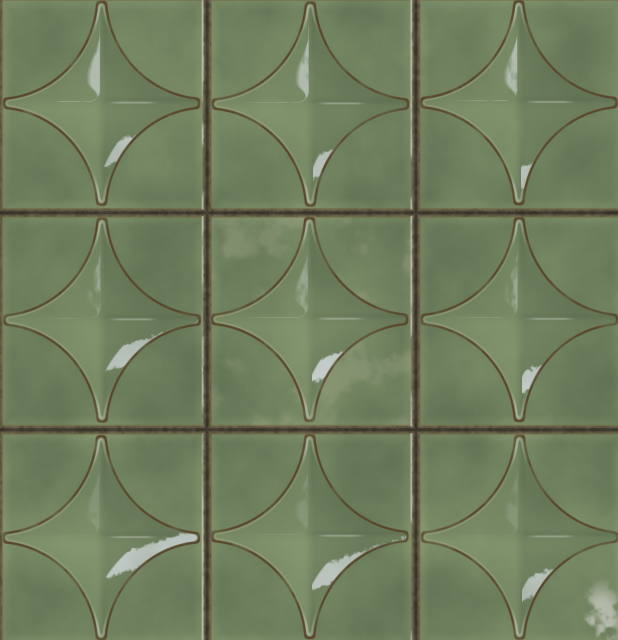
Reproduce this pattern procedurally as a WebGL 1 fragment shader.

```glsl
precision highp float;
// Three by three glazed green tiles, each with a raised four-pointed star.
// Corner circles cut the star as a distance field; its quadrants are shaded as
// facets, with glossy reflections, worn brown rims and grout laid on top.
uniform vec2 u_resolution;

float hash(vec2 p) {
  vec3 q = fract(p.xyx * 0.1031);
  q += dot(q, q.yzx + 33.33);
  return fract((q.x + q.y) * q.z);
}

float noise(vec2 p) {
  vec2 i = floor(p), f = fract(p);
  f = f * f * (3.0 - 2.0 * f);
  return mix(mix(hash(i), hash(i + vec2(1, 0)), f.x),
             mix(hash(i + vec2(0, 1)), hash(i + vec2(1, 1)), f.x), f.y);
}

float fbm(vec2 p) {
  float sum = 0.0, amp = 0.5;
  for (int i = 0; i < 4; i++) {
    sum += amp * noise(p);
    p = p * 2.03 + 17.3;
    amp *= 0.5;
  }
  return sum / 0.9375;
}

// 1 within halfWidth of zero, falling to 0 over soft
float band(float x, float halfWidth, float soft) {
  return 1.0 - smoothstep(halfWidth - soft * 0.5, halfWidth + soft, abs(x));
}

// Negative inside the star; blunt tips reach 0.468 from the centre
float starDistance(vec2 q) {
  vec2 a = abs(q);
  float arc = 0.48 - length(0.5 - a);
  float cap = max(a.x, a.y) - 0.468;
  float h = max(0.02 - abs(arc - cap), 0.0) / 0.02;
  return max(arc, cap) + h * h * 0.005;
}

void main() {
  // Tile coordinates: id counts columns rightwards and rows downwards
  vec2 uv = gl_FragCoord.xy / u_resolution;
  vec2 t = vec2(uv.x * 2.96 + 0.008, (1.0 - uv.y) * 2.95 + 0.019);
  float px = 2.95 / min(u_resolution.x, u_resolution.y);
  vec2 id = floor(t);
  vec2 cell = (fract(t) - 0.5) * vec2(1, -1);
  vec2 jitter = vec2(hash(id + 3.1), hash(id + 8.7)) - 0.5;
  vec2 q = cell + vec2(0.006, -0.005) + jitter * 0.008;
  float cloud = fbm(t * 4.0 + 5.0);
  float grain = fbm(t * 45.0);
  float d = starDistance(q);
  float inside = 1.0 - smoothstep(-px, px, d);

  // Flat glaze: mottled, darker where it pools, paler at the tile edge
  float edge = 0.484 - max(abs(cell.x), abs(cell.y));
  float tone = 0.47 + (cloud - 0.5) * 0.75 + (hash(id + 20.0) - 0.5) * 0.18;
  tone += 0.3 * (1.0 - smoothstep(0.0, 0.06, edge)) + (grain - 0.5) * 0.08;
  tone -= 0.16 * smoothstep(0.02, 0.18, d);

  // Star facets meet in soft ridges along both axes
  vec2 s = smoothstep(-0.035, 0.035, q);
  float facet = mix(mix(0.78, 0.36, s.x), mix(0.55, 0.2, s.x), s.y);
  facet += (cloud - 0.5) * 0.4 + 0.15 * smoothstep(0.0, 0.16, -d);
  facet -= 0.22 * band(q.x - 0.012, 0.004, 0.025) * smoothstep(0.1, 0.3, abs(q.y));
  facet -= 0.18 * band(q.y - 0.014, 0.005, 0.02) * s.x;
  tone = mix(tone, facet, inside);
  vec3 color = mix(vec3(0.375, 0.445, 0.325), vec3(0.515, 0.585, 0.43), clamp(tone, 0.0, 1.1));

  // Cloudy sheen on the centre tile, window glare on the last one
  float sheen = (1.0 - smoothstep(0.2, 0.6, length(id - 1.0))) * smoothstep(0.45, 0.75, fbm(t * 7.0));
  color = mix(color, vec3(0.59, 0.62, 0.5), sheen * 0.5 * (1.0 - inside));
  float glare = smoothstep(3.0, 4.0, id.x * id.y) * smoothstep(0.42, 0.6, fbm(t * 9.0 + 2.0));
  glare *= 1.0 - smoothstep(0.05, 0.17, length((cell - vec2(0.39, -0.37)) * vec2(1.2, 0.8)));
  color = mix(color, vec3(0.77, 0.78, 0.74), glare * 0.8);

  // Sky reflection: a bent ribbon in the upper left facet, fading down the rows
  vec2 u = vec2(-q.x, q.y);
  float bend = 0.06 - length(max(0.06 - u, 0.0));
  float ribbon = 0.012 + 0.065 * smoothstep(0.02, 0.1, u.y) * (1.0 - smoothstep(0.12, 0.32, u.y));
  float inner = min(u.x, u.y) < 0.06 ? bend : min(u.x, u.y);
  float sky = smoothstep(0.004, 0.012, inner) * (1.0 - smoothstep(ribbon * 0.6, ribbon, inner));
  sky *= (1.0 - smoothstep(0.16, 0.36, u.x)) * (1.0 - smoothstep(0.28, 0.42, u.y));
  sky *= smoothstep(0.22, 0.55, fbm(q * vec2(22, 11) + id * 7.0)) * (0.85 - 0.32 * id.y);
  color = mix(color, vec3(0.73, 0.77, 0.73), clamp(sky, 0.0, 1.0) * inside);

  // Window reflection beside the lower right arc, shifting from tile to tile
  float spotY = -0.22 - 0.05 * id.x + 0.05 * id.y;
  float wide = 0.02 + 0.011 * id.y * (1.0 - 0.25 * id.x);
  float spot = band(q.y - spotY + (grain - 0.5) * 0.04 - q.x * 0.3 + 0.025, 0.045, 0.012);
  spot *= band(d + wide + 0.008, wide, 0.008) * step(0.012, q.x);
  color = mix(color, vec3(0.8, 0.83, 0.83), spot * inside * (0.6 + 0.4 * cloud));

  // Thin glints on the right arm and the vertical tips
  float arm = band(q.y - 0.003, 0.003, 0.006) * band(q.x - 0.15, 0.08, 0.05);
  float tip = band(d + 0.012, 0.004, 0.006) * smoothstep(0.31, 0.43, abs(q.y)) * (1.0 - s.x * 0.7);
  color = mix(color, vec3(0.77, 0.79, 0.74), clamp(arm * 0.45 + tip * 0.75, 0.0, 1.0));

  // Worn brown outline with a pale lip on the side facing the light
  float wear = smoothstep(0.2, 0.6, fbm(t * 13.0 + 31.0));
  float lip = band(d + 0.011, 0.002, 0.005) * smoothstep(-0.1, 0.2, -q.x);
  color = mix(color, vec3(0.62, 0.64, 0.52), lip * 0.55);
  color = mix(color, vec3(0.35, 0.27, 0.17), band(d, 0.0042, max(px, 0.004)) * (0.55 + 0.4 * wear));

  // Tile rim: warm bare edge and broken white glints along the right side
  color = mix(color, vec3(0.45, 0.39, 0.25), (1.0 - smoothstep(0.001, 0.011, edge)) * 0.75);
  float rim = band(cell.x - 0.479, 0.004, 0.004) * smoothstep(0.38, 0.62, fbm(t * vec2(2, 6)));
  color = mix(color, vec3(0.78, 0.77, 0.7), rim * 0.8);

  // Grout with a dark groove and rough grain
  vec3 grout = vec3(0.37, 0.345, 0.27) + (grain - 0.5) * 0.16;
  grout *= 1.0 - 0.35 * band(edge + 0.013, 0.003, 0.005);
  float joint = 1.0 - smoothstep(-px, px, edge + (grain - 0.5) * 0.006);
  gl_FragColor = vec4(mix(color, grout, joint), 1.0);
}
```
